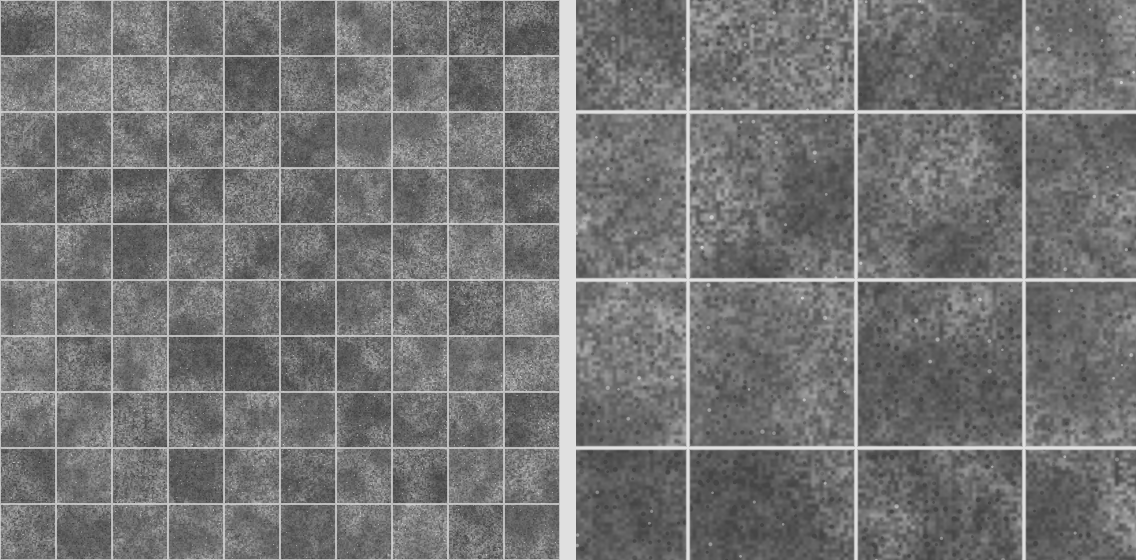
Left: the whole. Right: its middle third, enlarged.
Give the GLSL for this texture, as a three.js fragment shader.

```glsl
#define TILES 10.0
#define GROUT_WIDTH 0.0022
#define GROUT_SOFTNESS 0.0007
#define GROUT_COLOR vec3(0.88)
#define BASE_TONE 0.437
#define TILE_VARIATION 0.085
#define CLOUD_CONTRAST 0.15
#define GRAIN_SCALE 41.0
#define GRAIN_STRENGTH 0.30
#define STREAK_STRENGTH 0.07
#define PIT_DEPTH 0.09
#define SPECK_LIGHT 0.22

varying vec2 vUv;

float hash(vec2 p) {
  vec3 q = fract(vec3(p.xyx) * 0.1031);
  q += dot(q, q.yzx + 33.33);
  return fract((q.x + q.y) * q.z);
}

float noise(vec2 p) {
  vec2 cell = floor(p);
  vec2 f = fract(p);
  f = f * f * (3.0 - 2.0 * f);
  float low = mix(hash(cell), hash(cell + vec2(1.0, 0.0)), f.x);
  float high = mix(hash(cell + vec2(0.0, 1.0)), hash(cell + 1.0), f.x);
  return mix(low, high, f.y);
}

float fbm(vec2 p) {
  float sum = 0.0;
  float weight = 0.5;
  for (int i = 0; i < 5; i++) {
    sum += weight * noise(p);
    p = mat2(1.6, 1.2, -1.2, 1.6) * p + 17.3;
    weight *= 0.5;
  }
  return sum;
}

// Round dots at jittered grid positions, present with the given chance
float dots(vec2 p, float chance, float radius) {
  vec2 cell = floor(p);
  vec2 center = 0.3 + 0.4 * vec2(hash(cell + 5.7), hash(cell + 41.2));
  float size = radius * mix(0.5, 1.0, hash(cell + 73.9));
  float shape = 1.0 - smoothstep(size * 0.4, size, length(fract(p) - center));
  return shape * step(hash(cell + 19.4), chance);
}

float concrete(vec2 local, vec2 id) {
  float seed = hash(id + 3.1);
  vec2 p = local + 40.0 * vec2(hash(id + 11.7), hash(id + 29.3));

  // Cloudy wear, unique to each tile
  float cloud = smoothstep(0.24, 0.76, fbm(p * 2.1));
  float mottle = fbm(p * 9.0 + 8.0) - 0.48;
  float tone = BASE_TONE + (seed - 0.5) * TILE_VARIATION;
  tone += (cloud - 0.42) * CLOUD_CONTRAST + mottle * 0.12;

  // Vertical trowel streaks on some tiles
  float streak = noise(vec2(p.x * 13.0, p.y * 1.4)) - 0.5;
  float hairline = smoothstep(0.82, 0.96, noise(vec2(p.x * 30.0, p.y * 2.0)));
  float streaked = smoothstep(0.45, 1.0, hash(id + 57.0));
  tone += streaked * STREAK_STRENGTH * (streak + 0.7 * hairline * cloud);

  // Grain, coarser to the eye where the surface is pale
  float grain = noise(p * GRAIN_SCALE) - 0.5;
  grain += 0.4 * (noise(p * GRAIN_SCALE * 0.47 + 9.0) - 0.5);
  tone += grain * GRAIN_STRENGTH * mix(0.35, 1.0, cloud);

  // Dark pits and pale mineral specks
  float pitting = mix(0.04, 0.3, hash(id + 83.0));
  tone -= PIT_DEPTH * dots(p * 19.0, pitting, 0.42);
  tone += SPECK_LIGHT * dots(p * 16.0 + 6.0, 0.045, 0.3);
  return clamp(tone, 0.27, 0.8);
}

void main() {
  vec2 grid = vUv * TILES;
  vec2 id = floor(grid);
  vec2 local = fract(grid);
  vec3 color = vec3(concrete(local, id));

  // Straight grout joints, centered on the tile boundaries
  vec2 border = min(local, 1.0 - local) / TILES;
  float joint = min(border.x, border.y);
  float halfWidth = GROUT_WIDTH * 0.5;
  float grout = 1.0 - smoothstep(halfWidth - GROUT_SOFTNESS, halfWidth + GROUT_SOFTNESS, joint);
  color = mix(color, GROUT_COLOR, grout);

  gl_FragColor = vec4(color, 1.0);
}
```
